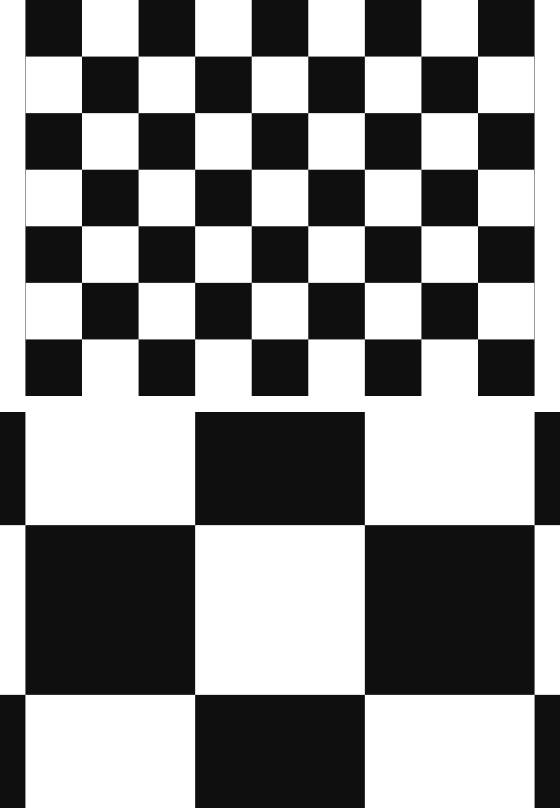
Top, the full canvas; bottom, a detail of the centre.
Write a WebGL 2 fragment shader that draws this pattern.

```glsl
#version 300 es
precision highp float;

#define COLUMNS 9.0
#define ROWS 7.0
#define DARK vec3(0.06)
#define LIGHT vec3(1.0)

uniform vec2 u_resolution;
out vec4 fragColor;

// Square wave per axis: +1 in even cells, -1 in odd, with one-pixel edges
vec2 alternate(vec2 p, float pixel) {
    vec2 edgeDistance = 0.5 - abs(mod(p + 0.5, 2.0) - 1.0);
    return clamp(2.0 * edgeDistance / pixel, -1.0, 1.0);
}

void main() {
    // Cell units: rows fill the height, columns are centred
    float pixel = ROWS / u_resolution.y;
    vec2 p = (gl_FragCoord.xy - 0.5 * u_resolution) * pixel
           + 0.5 * vec2(COLUMNS, ROWS);

    // Dark where column and row parity agree
    vec2 parity = alternate(p, pixel);
    float checker = 0.5 + 0.5 * parity.x * parity.y;

    // Plain margins left and right of the board
    float sideDistance = 0.5 * COLUMNS - abs(p.x - 0.5 * COLUMNS);
    float board = step(0.0, sideDistance + 0.5 * pixel);

    fragColor = vec4(mix(LIGHT, DARK, checker * board), 1.0);
}
```
